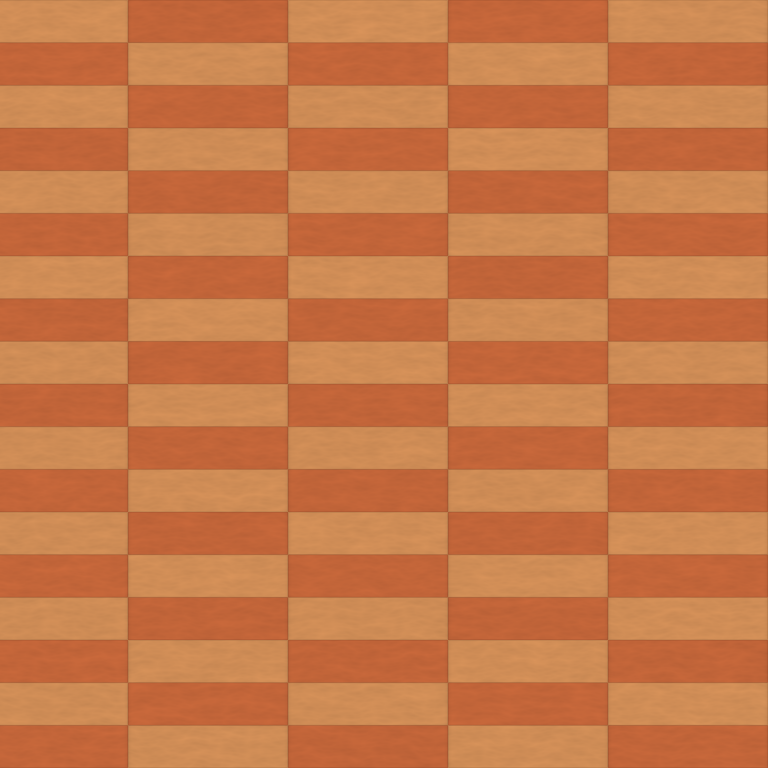
Write a Shadertoy shader that draws this pattern.

```glsl
// Checkerboard of wide terracotta and tan tiles, 4.8 across and 18 down,
// with thin dark seams. Stretched cellular noise and layered sines give
// each tile its own faint horizontal grain.

vec2 hash2(vec2 p) {
    vec2 q = vec2(dot(p, vec2(127.1, 311.7)), dot(p, vec2(269.5, 183.3)));
    return fract(sin(q) * 43758.5);
}

// Distance to the nearest scattered point, about 0.45 on average
float cellular(vec2 p) {
    vec2 cell = floor(p), local = fract(p);
    float nearest = 2.0;
    for (int y = -1; y <= 1; y++) {
        for (int x = -1; x <= 1; x++) {
            vec2 offset = vec2(x, y);
            nearest = min(nearest, length(offset + hash2(cell + offset) - local));
        }
    }
    return nearest;
}

// Signed grain: long, flat streaks in three sizes
float grain(vec2 p, vec2 seed) {
    p.y += 0.0015 * sin(p.x * 55.0 + seed.x) + 0.0007 * sin(p.x * 143.0 + seed.y);
    float sum = 0.0, weight = 0.5;
    vec2 scale = vec2(17.0, 70.0);
    for (int i = 0; i < 3; i++) {
        sum += weight * (cellular(p * scale + seed) - 0.45);
        scale *= vec2(2.1, 1.8);
        seed += 19.3;
        weight *= 0.85;
    }
    return sum;
}

void mainImage(out vec4 fragColor, in vec2 fragCoord) {
    vec2 uv = fragCoord / iResolution.xy;
    vec2 pixel = 1.0 / iResolution.xy;

    // Tile grid, shifted so that a column ends at the right border
    vec2 count = vec2(4.8, 18.0);
    vec2 grid = uv * count + vec2(0.2, 0.0);
    vec2 tile = floor(grid);
    vec2 edge = (0.5 - abs(fract(grid) - 0.5)) / count;

    // Alternating colours, smoothed where tiles meet
    vec2 side = (1.0 - 2.0 * mod(tile, 2.0)) * clamp(2.0 * edge / pixel, 0.0, 1.0);
    float terracotta = 0.5 + 0.5 * side.x * side.y;
    vec3 color = mix(vec3(0.815, 0.553, 0.338), vec3(0.762, 0.396, 0.224), terracotta);

    // Grain and a slight change of tone per tile
    vec2 seed = floor(hash2(tile + 3.0) * 200.0);
    float tone = 0.012 * (hash2(tile + 11.0).x - 0.5);
    color *= 1.0 + tone + 0.085 * grain(uv, seed);

    // Fine seams, with a soft shade beside the vertical ones
    vec2 seam = 1.0 - smoothstep(vec2(0.0), max(vec2(0.0019, 0.0016), pixel), edge);
    float shade = 1.0 - smoothstep(0.0, 0.006, edge.x);
    color *= 1.0 - 0.11 * max(seam.x, seam.y) - 0.035 * shade;

    fragColor = vec4(color, 1.0);
}
```
